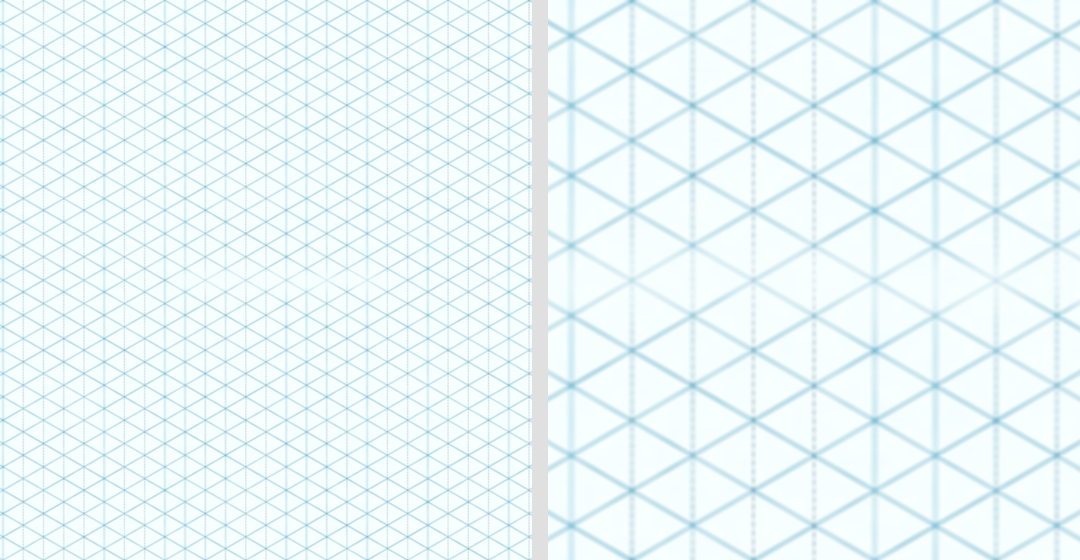
Left: the whole. Right: its middle third, enlarged.
This pattern is drawn by a Shadertoy shader. Its source:

```glsl
// Isometric graph paper: pale blue diagonals cross dotted vertical rules.
// Three families of parallel lines come from distances to whole numbers in a
// skewed lattice; hashes and smooth noise give uneven ink and a faded middle.

float hash(vec2 p) {
    return fract(sin(dot(p, vec2(127.1, 311.7))) * 43758.5453);
}

float noise(vec2 p) {
    vec2 i = floor(p), f = fract(p);
    f = f * f * (3.0 - 2.0 * f);
    return mix(mix(hash(i), hash(i + vec2(1, 0)), f.x),
               mix(hash(i + vec2(0, 1)), hash(i + vec2(1, 1)), f.x), f.y);
}

// Distance from a value to the nearest whole number
float toNearest(float v) {
    return abs(v - round(v));
}

// Soft pen stroke, never thinner than one pixel
float stroke(float dist, float halfWidth, float pixel) {
    return 1.0 - smoothstep(0.0, max(halfWidth, pixel), dist);
}

void mainImage(out vec4 fragColor, in vec2 fragCoord) {
    // One unit is the height of a rhombus: 24 fit down the canvas
    float pixel = 24.0 / iResolution.y;
    vec2 p = fragCoord * pixel;
    float u = (p.x - 0.13) / 0.867;
    float y = p.y + 0.01;

    // Rising and falling diagonals, each line inked a little differently
    float rise = y - 0.5 * u, fall = y + 0.5 * u;
    float a = stroke(toNearest(rise) * 0.866, 0.072, pixel)
            * (0.88 + 0.22 * hash(vec2(round(rise), 3.0)));
    float b = stroke(toNearest(fall) * 0.866, 0.072, pixel)
            * (0.88 + 0.22 * hash(vec2(round(fall), 8.0)));
    float diagonals = max(a, b) + 0.35 * min(a, b);

    // Vertical rules: fine dots, with some columns softer and more solid
    float column = round(u);
    float solid = smoothstep(0.45, 0.9, hash(vec2(column, 5.0)));
    float dots = 0.5 + 0.5 * cos(50.2655 * y + 6.2832 * hash(vec2(column, 1.0)));
    float vertical = stroke(toNearest(u) * 0.867, mix(0.065, 0.095, solid), pixel)
                   * mix(0.5 + 0.5 * dots, 0.9, solid);

    // Uneven ink, and a patchy bleached band across the centre
    float ink = 0.84 + 0.3 * noise(p * 3.0);
    float band = exp(-pow((p.y - 12.0) / 0.55, 2.0))
               * smoothstep(6.5, 8.5, p.x) * (1.0 - smoothstep(15.5, 17.5, p.x));
    ink *= 1.0 - band * (0.3 + 0.4 * noise(p * 2.0 + 17.0));

    // Near-white paper with a trace of mottling, darkened by the ink
    vec3 color = vec3(0.975, 1.0, 1.0) - vec3(0.014, 0.005, 0.003) * noise(p * 5.0);
    color -= ink * diagonals * vec3(0.215, 0.12, 0.08);
    color -= ink * vertical * mix(vec3(0.13, 0.105, 0.085),
                                  vec3(0.15, 0.075, 0.045), solid);
    fragColor = vec4(color, 1.0);
}
```
